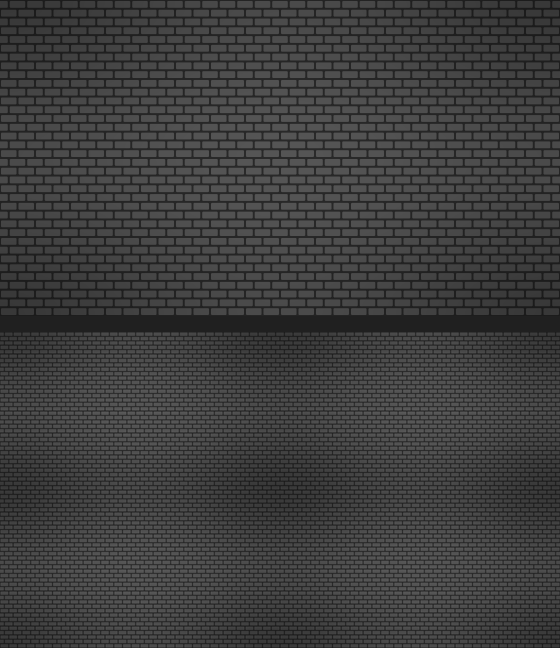
Top, the tile; bottom, the same tile 2 across and 2 down.
Write a WebGL 1 fragment shader that draws this pattern.

```glsl
precision highp float;

uniform vec2 u_resolution;

#define COLUMNS 32.0
#define ROWS 36.0
#define BRICK_ASPECT 2.0
#define JOINT_WIDTH 0.222
#define CORNER_RADIUS 0.14
#define BRICK_COLOR vec3(0.333)
#define MORTAR_COLOR vec3(0.160)
#define SHADE_LINEAR 0.16
#define SHADE_SQUARE 0.18

const float PI = 3.14159265;

float roundedBox(vec2 p, vec2 halfSize, float radius) {
  vec2 q = abs(p) - halfSize + radius;
  return length(max(q, 0.0)) + min(max(q.x, q.y), 0.0) - radius;
}

// Signed distance to the nearest brick, measured in row heights.
float brickDistance(vec2 uv) {
  vec2 grid = uv * vec2(COLUMNS, ROWS);
  grid.x += 0.5 * mod(floor(grid.y), 2.0);
  vec2 cellSize = vec2(BRICK_ASPECT, 1.0);
  vec2 local = (fract(grid) - 0.5) * cellSize;
  return roundedBox(local, 0.5 * (cellSize - JOINT_WIDTH), CORNER_RADIUS);
}

// Periodic vignette, flat across the canvas borders so that it tiles.
float vignette(vec2 uv) {
  vec2 rim = 0.5 + 0.5 * cos(2.0 * PI * uv);
  float edge = 0.5 * (rim.x + rim.y);
  return 1.0 - SHADE_LINEAR * edge - SHADE_SQUARE * edge * edge;
}

void main() {
  vec2 uv = gl_FragCoord.xy / u_resolution;
  float pixel = ROWS / u_resolution.y;

  // Bricks over mortar, with one pixel of edge smoothing.
  float brick = clamp(0.5 - brickDistance(uv) / pixel, 0.0, 1.0);
  vec3 color = mix(MORTAR_COLOR, BRICK_COLOR, brick);

  gl_FragColor = vec4(color * vignette(uv), 1.0);
}
```
